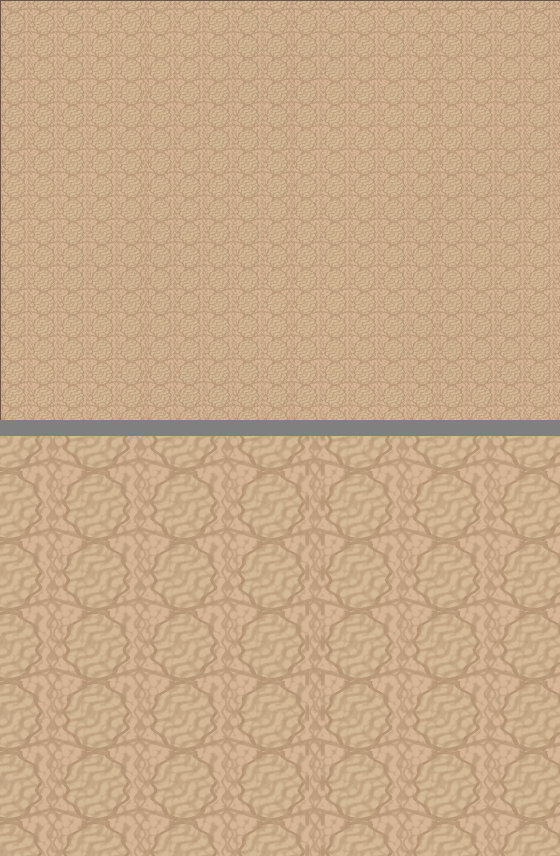
Top: the whole. Bottom: its middle third, enlarged.
Reproduce this pattern procedurally as a Shadertoy shader.

```glsl
// Fine beige damask: tall ogee panels with leaf veins and beaded flanks
#define ROWS 18.0
#define CELL_ASPECT 1.25
#define LINE_HALF 0.025
#define SEAM_COLUMNS 5.0
#define GRAIN vec2(11.0, 9.0)
#define BORDER 0.00174
#define GROUND vec3(0.835, 0.727, 0.592)
#define FLANK vec3(0.838, 0.712, 0.588)
#define SHADE vec3(0.720, 0.600, 0.472)
#define OUTLINE vec3(0.665, 0.535, 0.410)
#define BORDER_COLOR vec3(0.30, 0.21, 0.18)

vec2 hash2(vec2 p) {
    return fract(sin(vec2(dot(p, vec2(27.1, 61.7)), dot(p, vec2(69.5, 38.3)))) * 437.58);
}

// Cellular noise that wraps once per motif
float beads(vec2 cell) {
    vec2 g = cell * GRAIN, id = floor(g), f = fract(g);
    float nearest = 2.0;
    for (int j = -1; j <= 1; j++)
    for (int i = -1; i <= 1; i++) {
        vec2 o = vec2(i, j);
        vec2 site = o + 0.1 + 0.8 * hash2(mod(id + o, GRAIN)) - f;
        nearest = min(nearest, length(site));
    }
    return nearest;
}

float stroke(float d, float halfWidth, float aa) {
    return 1.0 - smoothstep(halfWidth - aa, halfWidth + aa, abs(d));
}

// Half width of the ogee at height y, with a scalloped edge
float ogeeHalfWidth(float y) {
    float waist = smoothstep(0.14, 0.54, abs(y));
    return mix(0.43, 0.13, waist) + 0.03 * sin(27.0 * y);
}

// Faint tonal drift over the cloth
float drift(vec2 p) {
    return sin(p.x * 9.0 + 1.3 * sin(p.y * 5.0)) + 0.6 * sin(p.y * 17.0 - p.x * 4.0);
}

void mainImage(out vec4 fragColor, in vec2 fragCoord) {
    vec2 p = fragCoord / iResolution.y;
    float px = 1.0 / iResolution.y;
    float aa = 0.65 * ROWS * px;

    // Motif coordinates, in units of the row height
    vec2 cell = p * ROWS / vec2(CELL_ASPECT, 1.0) + vec2(0.0, 0.5);
    vec2 q = (fract(cell) - 0.5) * vec2(CELL_ASPECT, 1.0);
    vec2 a = abs(q);
    vec2 corner = vec2(0.5 * CELL_ASPECT, 0.5) - a;
    float side = a.x - ogeeHalfWidth(q.y);
    float inside = 1.0 - smoothstep(-aa, aa, side);

    // Ground, with dark gaps between light beads
    float grain = beads(cell);
    float mottle = smoothstep(0.32, 0.72, grain);
    vec3 color = mix(FLANK, GROUND, inside);
    color = mix(color, SHADE, mottle * mix(0.80, 0.55, inside));

    // Diagonal leaf veins, mirrored about the stem
    float vein = sin(30.0 * (q.x * 0.75 - q.y) + 1.8 * sin(q.y * 13.0 + q.x * 9.0));
    float leaf = inside * smoothstep(0.0, 0.9, vein) * smoothstep(0.50, 0.40, a.y);
    color = mix(color, SHADE, 0.60 * leaf);

    // Broken ogee sides, arched caps and small chevrons between panels
    float gaps = 1.0 - 0.45 * smoothstep(0.30, 0.65, grain);
    float slope = 1.0 + 0.4 * smoothstep(0.14, 0.30, a.y);
    float ink = 0.75 * stroke(side / slope, LINE_HALF, aa);
    float cap = a.y - 0.48 + 1.3 * a.x * a.x;
    ink = max(ink, 0.70 * stroke(cap, LINE_HALF, aa) * step(a.x, 0.20));
    float chevron = corner.y - 0.04 - 0.30 * (0.46 - corner.x) * step(corner.x, 0.46);
    ink = max(ink, 0.55 * stroke(chevron, LINE_HALF, aa) * step(0.20, a.x) * step(q.y, 0.0));

    // Vertical beaded stem down each flank
    float stem = corner.x - 0.045 - 0.03 * sin(q.y * 25.133);
    ink = max(ink, 0.45 * stroke(stem, 0.018, aa));

    // Paired dashes where every fifth column joins
    float columnEdge = floor(cell.x + 0.5);
    float seam = 1.0 - step(0.5, mod(columnEdge + 0.25, SEAM_COLUMNS));
    float dash = smoothstep(-0.2, 0.5, sin(q.y * 12.566 + 1.0));
    ink = max(ink, seam * 0.65 * dash * stroke(corner.x - 0.11, 0.028, aa));
    color = mix(color, OUTLINE, ink * gaps);

    // Wear and edge lines at the left and top
    color *= 1.0 + 0.003 * drift(p);
    float edge = min(p.x, iResolution.y * px - p.y);
    color = mix(color, BORDER_COLOR, clamp((BORDER - edge) / px + 0.5, 0.0, 1.0));
    fragColor = vec4(color, 1.0);
}
```
